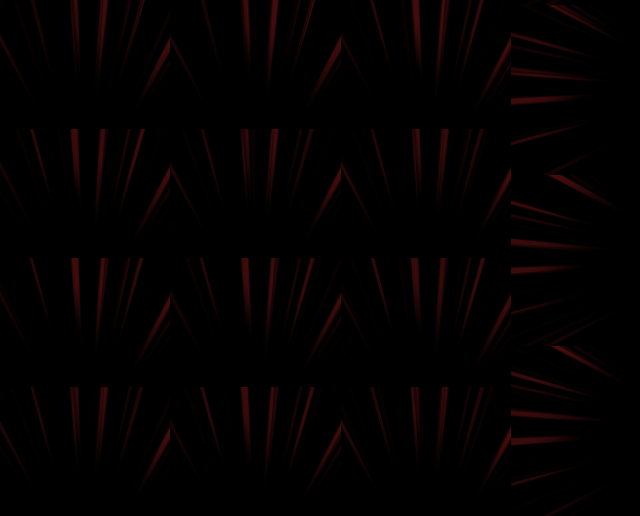
A Shadertoy shader for this pattern:

```glsl
// Dark red rays fanning upward in a 3 by 4 grid of cells, with a turned strip
// of the same cells down the right side. Each ray is a wedge in polar angle
// around a focus below its cell; layered sines add streaks that vary per cell.

const float ROWS = 4.0;
const float COLUMNS = 3.0;
const float FOCUS_DEPTH = 0.553;   // focus below the cell floor, in cell heights
const vec3 RAY_COLOUR = vec3(0.275, 0.048, 0.052);

// Main rays: angle from vertical, half width, strength, inner radius
const int RAY_COUNT = 9;
const vec4 RAYS[RAY_COUNT] = vec4[RAY_COUNT](
    vec4(-0.478, 0.011, 0.50, 0.80),
    vec4(-0.262, 0.009, 0.60, 0.95),
    vec4(-0.053, 0.023, 0.90, 0.92),
    vec4( 0.095, 0.023, 0.85, 0.78),
    vec4( 0.220, 0.008, 0.40, 0.95),
    vec4( 0.277, 0.011, 0.75, 0.88),
    vec4( 0.500, 0.024, 1.00, 0.75),
    vec4( 0.552, 0.010, 0.36, 0.78),
    vec4( 0.605, 0.008, 0.16, 0.75));
const int FAINT_COUNT = 14;

float hash(vec2 p)
{
    return fract(sin(dot(p, vec2(127.1, 311.7))) * 4375.85);
}

// Layered sines along the angle, drifting slightly with radius: 0 to 1
float streaks(float angle, float radius, float seed)
{
    float sum = 0.0;
    float frequency = 95.0;
    float weight = 0.5;
    for (int i = 0; i < 3; i++)
    {
        sum += weight * sin(angle * frequency + radius * 2.5 + seed * 6.283 * float(i + 1));
        frequency *= 2.1;
        weight *= 0.6;
    }
    return 0.5 + 0.5 * sum;
}

// Soft wedge that dims towards the focus
float wedge(float angle, float radius, vec4 ray, float blur)
{
    float across = 1.0 - smoothstep(ray.y * 0.45, ray.y + blur, abs(angle - ray.x));
    return across * ray.z * smoothstep(ray.w, 1.42, radius);
}

// One cell: local.x measured from its middle, local.y from its floor
float rayFan(vec2 local, vec2 id, float pixel)
{
    vec2 p = local + vec2(0.0, FOCUS_DEPTH);
    float radius = length(p);
    float angle = atan(p.x, p.y);
    float blur = 0.6 * pixel / radius;
    float seed = hash(id);
    float grain = streaks(angle, radius, seed);
    float light = 0.0;

    for (int i = 0; i < RAY_COUNT; i++)
    {
        float chance = hash(id + float(i) * 3.7);
        vec4 ray = RAYS[i];
        ray.x += (chance - 0.5) * 0.009;
        ray.z *= 0.8 + 0.2 * chance;
        ray.w += (0.5 - grain) * 0.2;
        light = max(light, wedge(angle, radius, ray, blur));
    }

    // Faint stray rays, scattered anew in each cell
    for (int i = 0; i < FAINT_COUNT; i++)
    {
        float chance = hash(id + float(i) * 5.3 + 17.0);
        float slot = (float(i) + chance) / float(FAINT_COUNT);
        vec4 ray = vec4(mix(-0.75, 0.75, slot), 0.005 + 0.005 * chance,
                        0.16 * chance * chance, 0.75);
        light = max(light, wedge(angle, radius, ray, blur));
    }
    return light * mix(0.5, 1.1, smoothstep(0.15, 0.7, grain));
}

void mainImage(out vec4 fragColor, in vec2 fragCoord)
{
    // One unit is one cell height
    float pixel = ROWS / iResolution.y;
    vec2 uv = fragCoord * pixel;
    float width = iResolution.x * pixel;
    float cellWidth = (width - 1.0) / COLUMNS;

    // Turn the right strip so its cells open to the left
    bool inStrip = uv.x > width - 1.0;
    vec2 position = inStrip ? vec2(uv.y, width - uv.x) : uv;

    // Repeat the cell
    vec2 grid = position / vec2(cellWidth, 1.0);
    vec2 id = floor(grid) + (inStrip ? vec2(0.0, 9.0) : vec2(0.0));
    vec2 local = (fract(grid) - vec2(0.5, 0.0)) * vec2(cellWidth, 1.0);

    fragColor = vec4(RAY_COLOUR * rayFan(local, id, pixel), 1.0);
}
```
